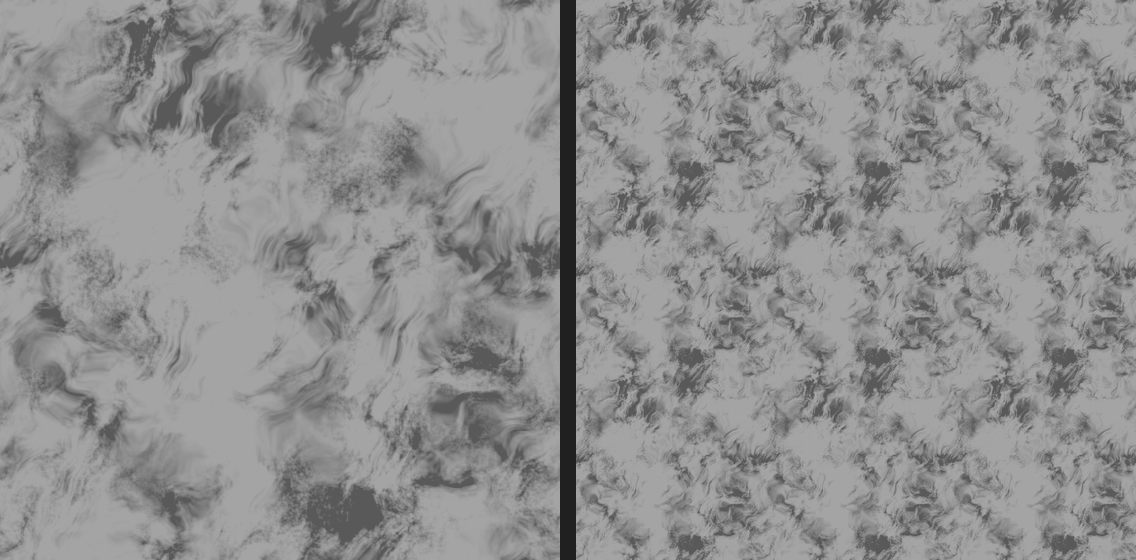
Left, the tile; right, the same tile 3 across and 3 down.
This texture is drawn by a Shadertoy shader. Its source:

```glsl
// Seamless grey grunge: soft dark clouds on a pale ground, broken up by
// patchy mottling, fine grain and faint curved brush streaks.
// Layers of wrapping gradient noise are summed, then shaped by a tone curve.

const vec3 PALE_GREY = vec3(0.645);
const vec3 DARK_GREY = vec3(0.348);

const float CLOUD_PERIOD = 4.0;    // cells across the tile
const float MOTTLE_PERIOD = 18.0;
const float GRAIN_PERIOD = 110.0;
const float PATCH_PERIOD = 5.0;
const vec2 DIAGONAL_PERIOD = vec2(5.0, 26.0);  // along, across the stroke
const vec2 STEEP_PERIOD = vec2(4.0, 19.0);

const float CLOUD_AMOUNT = 0.86;
const float MOTTLE_AMOUNT = 0.62;
const float GRAIN_AMOUNT = 0.24;
const float STREAK_AMOUNT = 0.42;
const float WARP_AMOUNT = 0.014;

const float TONE_OFFSET = 1.15;    // larger leaves less pale ground
const float TONE_GAIN = 0.118;     // larger darkens the clouds
const float NOISE_DEVIATION = 0.21;
const float TAU = 6.28319;

// Integer hash of a lattice cell, giving a unit gradient
vec2 gradient(vec2 cell, vec2 period, int seed) {
    uvec2 c = uvec2(mod(cell, period) + 0.5);
    uint h = c.x * 1597u + c.y * 51749u + uint(seed) * 7919u;
    h = (h ^ (h >> 15)) * 739391u + 12345u;
    h = (h ^ (h >> 13)) * 668265u;
    h ^= h >> 16;
    float angle = TAU * float(h & 65535u) / 65536.0;
    return vec2(cos(angle), sin(angle));
}

// Gradient noise that repeats after a whole number of cells
float wrapNoise(vec2 p, vec2 period, int seed) {
    vec2 cell = floor(p);
    vec2 f = p - cell;
    vec2 w = f * f * f * (f * (f * 6.0 - 15.0) + 10.0);
    vec2 e = vec2(1.0, 0.0);
    float a = dot(gradient(cell, period, seed), f);
    float b = dot(gradient(cell + e.xy, period, seed), f - e.xy);
    float c = dot(gradient(cell + e.yx, period, seed), f - e.yx);
    float d = dot(gradient(cell + e.xx, period, seed), f - e.xx);
    return mix(mix(a, b, w.x), mix(c, d, w.x), w.y);
}

// Octave sum scaled to a deviation of about one
float fbm(vec2 uv, vec2 period, int octaves, float gain, int seed) {
    float total = 0.0;
    float power = 0.0;
    float amplitude = 1.0;
    for (int i = 0; i < octaves; i++) {
        total += amplitude * wrapNoise(uv * period, period, seed + i);
        power += amplitude * amplitude;
        amplitude *= gain;
        period *= 2.0;
    }
    return total / (NOISE_DEVIATION * sqrt(power));
}

float patchMask(vec2 uv, int seed) {
    return smoothstep(-0.8, 1.4, fbm(uv, vec2(PATCH_PERIOD), 3, 0.6, seed));
}

// Strokes in two directions; whole-number shears keep them seamless
float brushStreaks(vec2 uv) {
    vec2 diagonal = vec2(uv.x + uv.y, uv.x - uv.y);
    vec2 steep = vec2(uv.x + 2.0 * uv.y, 2.0 * uv.x - uv.y);
    return fbm(diagonal, DIAGONAL_PERIOD, 3, 0.7, 61) * patchMask(uv, 71)
         + fbm(steep, STEEP_PERIOD, 3, 0.7, 81) * patchMask(uv, 91);
}

void mainImage(out vec4 fragColor, in vec2 fragCoord) {
    vec2 uv = fragCoord / iResolution.xy;

    // Bend the layers so that clouds fray and strokes curve
    vec2 bend = vec2(fbm(uv, vec2(6.0), 3, 0.5, 11),
                     fbm(uv, vec2(6.0), 3, 0.5, 21));
    vec2 warped = uv + WARP_AMOUNT * bend;

    // Soft large forms, then detail that comes and goes in patches
    float density = CLOUD_AMOUNT * fbm(warped, vec2(CLOUD_PERIOD), 4, 0.62, 31);
    float mottle = fbm(warped, vec2(MOTTLE_PERIOD), 4, 0.72, 41);
    density += MOTTLE_AMOUNT * mottle * mix(0.3, 1.0, patchMask(uv, 101));
    density += STREAK_AMOUNT * brushStreaks(warped);
    float grain = fbm(uv, vec2(GRAIN_PERIOD), 2, 0.8, 51);
    density += GRAIN_AMOUNT * grain * patchMask(uv, 111);

    // Flat pale ground, steeper towards the dark cores
    float lift = max(density + TONE_OFFSET, 0.0);
    float shade = min(TONE_GAIN * lift * lift, 1.0);
    fragColor = vec4(mix(PALE_GREY, DARK_GREY, shade), 1.0);
}
```
